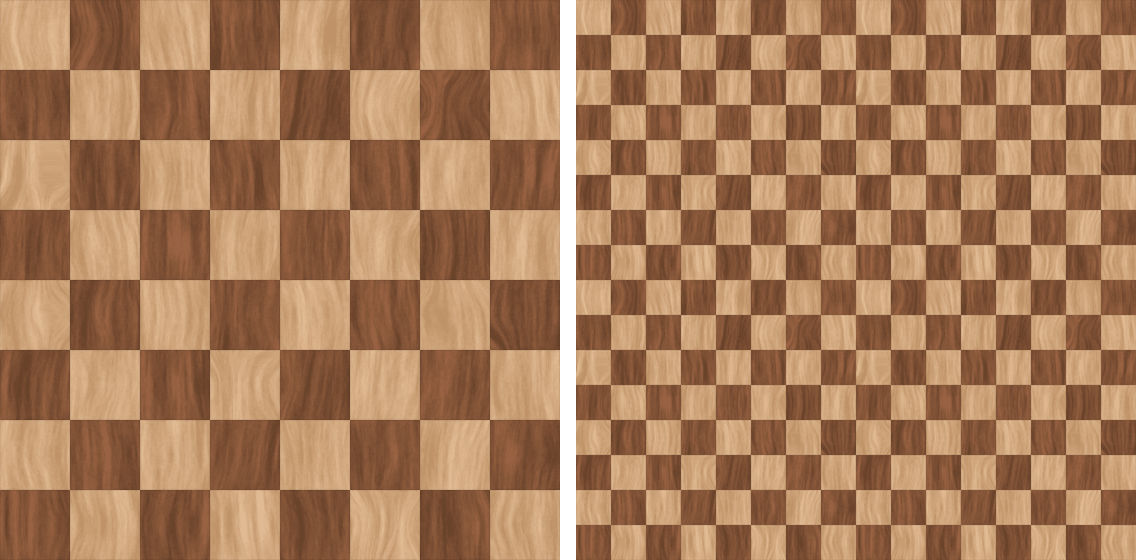
Left: one tile. Right: repeated 2 by 2.
Write a Shadertoy shader that draws this pattern.

```glsl
// Wooden checkerboard: eight by eight squares of pale and brown veneer with upright grain.

// Integer hash, 0 to 1
float hash(vec2 p) {
    uvec2 q = uvec2(ivec2(p)) * uvec2(1597334677u, 3812015801u);
    uint n = (q.x ^ q.y) * 1597334677u;
    n = (n ^ (n >> 15)) * 2246822519u;
    n ^= n >> 13;
    return float(n >> 8) / 16777216.0;
}

float noise(vec2 p) {
    vec2 i = floor(p), f = fract(p);
    f = f * f * (3.0 - 2.0 * f);
    return mix(mix(hash(i), hash(i + vec2(1, 0)), f.x),
               mix(hash(i + vec2(0, 1)), hash(i + vec2(1, 1)), f.x), f.y);
}

// Grain brightness within one square; p runs from -0.5 to 0.5
float woodGrain(vec2 p, vec2 cell) {
    vec2 seed = floor(400.0 * vec2(hash(cell + 17.0), hash(cell + 53.0)));
    float wildness = pow(hash(cell + 91.0), 4.0);

    // Lean, bow and ripple of the fibres
    float lean = (hash(cell + 131.0) - 0.5) * 0.22;
    float bow = (hash(cell + 173.0) - 0.5) * mix(0.15, 0.7, wildness);
    float ripple = noise(p * vec2(2.2, 1.7) + seed) - 0.5;
    p.x += lean * p.y + bow * p.y * p.y + ripple * mix(0.12, 0.5, wildness);

    // Broad bands, streaks, fine fibres
    float grain = 0.28 * noise(p * vec2(4.5, 0.7) + seed + 11.0)
                + 0.36 * noise(p * vec2(12.0, 1.3) + seed + 37.0)
                + 0.24 * noise(p * vec2(26.0, 3.0) + seed + 71.0)
                + 0.12 * noise(p * vec2(52.0, 12.0) + seed + 113.0);
    float speckle = noise(p * 48.0 + seed + 211.0) - 0.5;
    return 0.5 + 1.9 * (grain - 0.5) + 0.16 * speckle + 0.12 * (hash(cell + 7.0) - 0.5);
}

void mainImage(out vec4 fragColor, in vec2 fragCoord) {
    vec2 board = 8.0 * fragCoord / iResolution.xy;
    vec2 pixel = 8.0 / iResolution.xy;
    vec2 cell = floor(board);
    vec2 local = fract(board) - 0.5;

    // Smoothed checker, brown at the lower left
    vec2 edge = 2.0 * abs(fract(board * 0.5 + 0.25) - 0.5) - 0.5;
    vec2 wave = 2.0 * clamp(edge / pixel, -0.5, 0.5);
    float pale = 0.5 - 0.5 * wave.x * wave.y;

    float grain = clamp(woodGrain(local, cell), 0.0, 1.0);
    vec3 brownWood = mix(vec3(0.41, 0.26, 0.165), vec3(0.60, 0.385, 0.26), grain);
    vec3 paleWood = mix(vec3(0.75, 0.575, 0.405), vec3(0.88, 0.73, 0.575), grain);
    vec3 color = mix(brownWood, paleWood, pale);

    // Faint shade along the joints
    float joint = 0.5 - max(abs(local.x), abs(local.y));
    color *= 1.0 - 0.08 * (1.0 - smoothstep(0.0, 0.025, joint));

    fragColor = vec4(color, 1.0);
}
```
